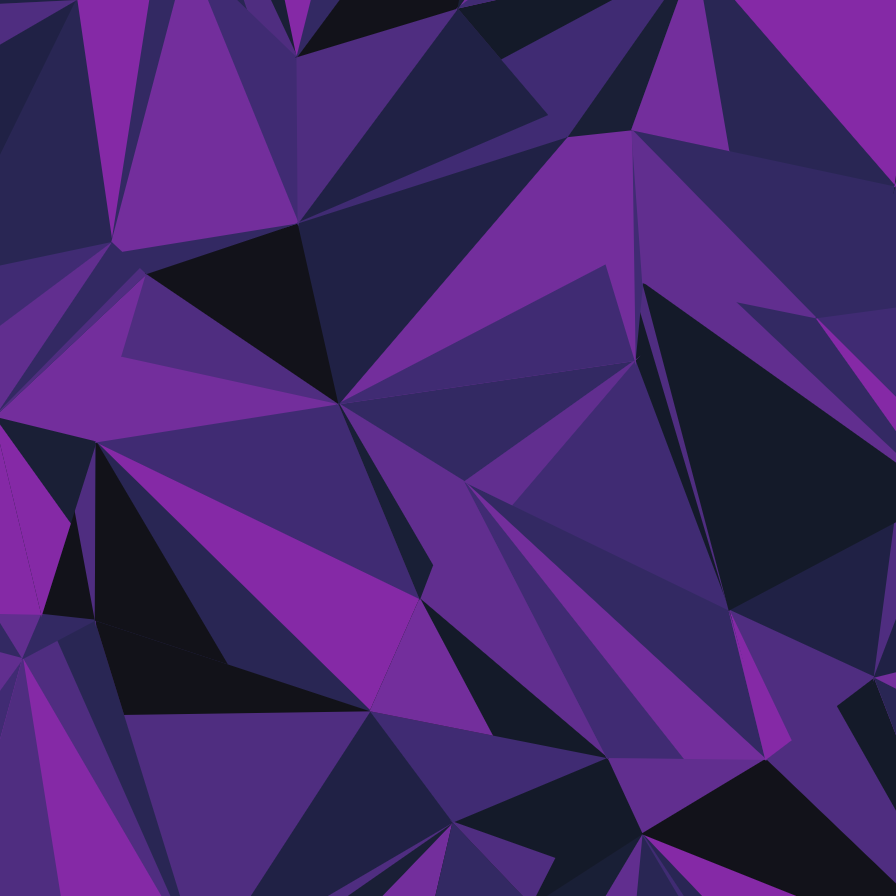
Give the GLSL for this background, as a WebGL 2 fragment shader.

```glsl
#version 300 es
precision highp float;
// Low-poly mosaic of flat, sharp triangles from near-black navy to vivid purple.

uniform vec2 u_resolution;
out vec4 fragColor;

// Colour ramp from dark to bright, and the cumulative share of each step.
const vec3 RAMP[11] = vec3[11](
    vec3(.07, .07, .10), vec3(.08, .10, .16), vec3(.10, .12, .21),
    vec3(.125, .13, .27), vec3(.16, .15, .33), vec3(.20, .16, .39),
    vec3(.25, .17, .45), vec3(.31, .175, .50), vec3(.38, .18, .56),
    vec3(.45, .18, .61), vec3(.52, .16, .65));
const float LIMITS[10] = float[10](
    .08, .165, .25, .315, .38, .48, .58, .70, .82, .94);

vec2 hash2(vec2 p) {
    vec3 q = fract(p.xyx * vec3(.1031, .1030, .0973));
    q += dot(q, q.yzx + 33.33);
    return fract((q.xx + q.yz) * q.zy);
}

float cross2(vec2 a, vec2 b) { return a.x * b.y - a.y * b.x; }

// Grid corner pushed far enough to give uneven, slanted triangles.
vec2 corner(vec2 id) {
    return id + 1.1 * (hash2(id + 17.0) - .5);
}

vec3 rampColor(float share) {
    int level = 0;
    for (int i = 0; i < 10; i++) level += int(step(LIMITS[i], share));
    return RAMP[level];
}

float edgeDistance(vec2 p, vec2 a, vec2 b) {
    return cross2(b - a, p - a) / max(length(b - a), 1e-4);
}

// Full inside, fading over one pixel outside so that neighbours leave no gap.
float coverage(vec2 p, vec2 a, vec2 b, vec2 c, float pixel) {
    float winding = sign(cross2(b - a, c - a));
    float d = min(winding * edgeDistance(p, a, b),
              min(winding * edgeDistance(p, b, c), winding * edgeDistance(p, c, a)));
    return clamp(1.0 + d / pixel, 0.0, 1.0);
}

// One facet, often with a narrower facet fanned out from its first corner.
void paintFacet(inout vec3 color, vec2 p, vec2 a, vec2 b, vec2 c,
                float share, vec2 rnd, float pixel) {
    color = mix(color, rampColor(share), coverage(p, a, b, c, pixel));
    if (rnd.x < .55) {
        vec2 split = mix(b, c, mix(.15, .55, rnd.y));
        color = mix(color, rampColor(fract(share + .2 + .6 * rnd.y)),
                    coverage(p, a, b, split, pixel));
    }
}

void main() {
    float cells = 5.0;
    float side = min(u_resolution.x, u_resolution.y);
    vec2 p = gl_FragCoord.xy / side * cells + 20.0;
    float pixel = cells / side;
    vec3 color = RAMP[2];

    // Paint nearby quads in a fixed order, each as two facets.
    for (int y = -1; y <= 1; y++)
    for (int x = -1; x <= 1; x++) {
        vec2 id = floor(p) + vec2(x, y);
        vec2 a = corner(id);
        vec2 b = corner(id + vec2(1, 0));
        vec2 c = corner(id + vec2(1, 1));
        vec2 d = corner(id + vec2(0, 1));
        vec2 rnd = hash2(id + 71.0);

        // Choose a diagonal that lies inside the quad.
        bool acInside = cross2(c - a, b - a) * cross2(c - a, d - a) < 0.0;
        bool bdInside = cross2(d - b, a - b) * cross2(d - b, c - b) < 0.0;
        if (!acInside || (bdInside && rnd.x > .5)) {
            vec2 first = a;
            a = b; b = c; c = d; d = first;
        }

        // An even spread of shares keeps the colours balanced.
        float share = fract(dot(id, vec2(.7549, .5698)) + .25 * rnd.y);
        paintFacet(color, p, a, b, c, share, hash2(id + 113.0), pixel);
        paintFacet(color, p, c, d, a, fract(share + .38), hash2(id + 157.0), pixel);
    }
    fragColor = vec4(color, 1.0);
}
```
